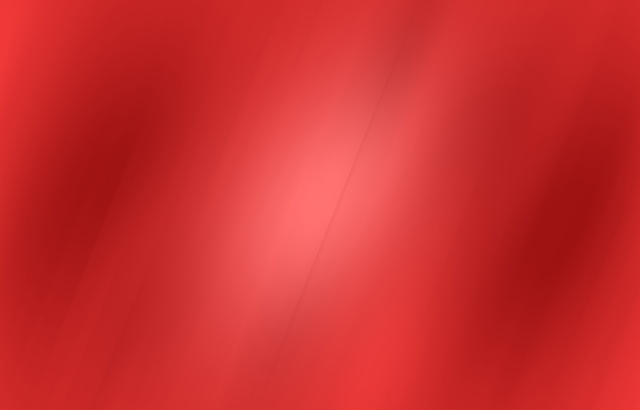
This background is drawn by a Shadertoy shader. Its source:

```glsl
const float SLANT = 0.40;
const vec3 DEEP_RED = vec3(0.62, 0.07, 0.07);
const vec3 VIVID_RED = vec3(0.90, 0.20, 0.20);
const vec3 GLOW_TINT = vec3(0.18, 0.27, 0.27);

float hash(float n) {
    return fract(sin(n * 127.1 + 3.7) * 4375.85);
}

float hash2(vec2 c) {
    return hash(c.x + 57.3 * hash(c.y));
}

float valueNoise(vec2 p) {
    vec2 cell = floor(p);
    vec2 f = fract(p);
    f = f * f * (3.0 - 2.0 * f);
    float low = mix(hash2(cell), hash2(cell + vec2(1.0, 0.0)), f.x);
    float high = mix(hash2(cell + vec2(0.0, 1.0)), hash2(cell + vec2(1.0, 1.0)), f.x);
    return mix(low, high, f.y);
}

// Position across the slanted streaks, measured at mid height
float acrossStreaks(vec2 p) {
    return p.x - SLANT * (p.y - 0.5);
}

// Soft spot leaning along the streak direction
float blob(vec2 p, vec2 centre, vec2 size) {
    vec2 d = p - centre;
    d.x -= SLANT * d.y;
    d /= size;
    return exp(-dot(d, d));
}

// Fold with one crisp side and one long soft side
float crease(float d, float softness, float edge) {
    return smoothstep(-edge, edge, d) * exp(-max(d, 0.0) / softness);
}

// Broad light and dark areas
float redTone(vec2 p, float aspect) {
    float tone = 0.72;
    tone -= 0.62 * blob(p, vec2(0.19, 0.53), vec2(0.17, 0.42));
    tone -= 0.28 * blob(p, vec2(0.37, 0.23), vec2(0.13, 0.22));
    tone -= 0.25 * blob(p, vec2(0.40, 0.66), vec2(0.12, 0.24));
    tone -= 0.56 * blob(p, vec2(1.30, 0.35), vec2(0.22, 0.34));
    tone -= 0.36 * blob(p, vec2(1.46, 0.62), vec2(0.12, 0.32));
    tone -= 0.36 * blob(p, vec2(1.21, 0.72), vec2(0.14, 0.22));
    tone -= 0.32 * blob(p, vec2(0.97, 0.86), vec2(0.08, 0.24));
    tone -= 0.20 * blob(p, vec2(0.69, 0.18), vec2(0.10, 0.18));
    tone += 0.32 * blob(p, vec2(0.94, 0.08), vec2(0.15, 0.26));
    tone += 0.34 * blob(p, vec2(0.00, 0.92), vec2(0.12, 0.28));
    tone += 0.30 * blob(p, vec2(aspect, 0.0), vec2(0.16, 0.25));
    tone += 0.14 * exp(-p.x / 0.05) + 0.12 * exp(-(aspect - p.x) / 0.05);
    return tone;
}

// Fine brushed grain, long along the slant
float grain(vec2 p) {
    float s = acrossStreaks(p);
    float sum = 0.0;
    float weight = 0.5;
    float frequency = 14.0;
    for (int i = 0; i < 4; i++) {
        sum += weight * (valueNoise(vec2(s * frequency + 20.0, p.y * 1.6 + float(i) * 7.0)) - 0.5);
        frequency *= 2.1;
        weight *= 0.62;
    }
    return sum;
}

// Scattered folds, each fading out along its length
float folds(vec2 p, float aspect, float edge) {
    float s = acrossStreaks(p);
    float sum = 0.0;
    for (int i = 0; i < 26; i++) {
        float id = float(i);
        float place = mix(-0.2, aspect + 0.2, (id + hash(id)) / 26.0);
        float reach = (p.y - hash(id + 40.0)) / mix(0.2, 0.45, hash(id + 80.0));
        float side = hash(id + 120.0) < 0.5 ? -1.0 : 1.0;
        float softness = mix(0.008, 0.035, hash(id + 160.0));
        float strength = mix(-1.0, 0.5, hash(id + 200.0));
        sum += strength * crease((s - place) * side, softness, edge) * exp(-reach * reach);
    }
    return sum;
}

void mainImage(out vec4 fragColor, in vec2 fragCoord) {
    vec2 p = fragCoord / iResolution.y;
    float aspect = iResolution.x / iResolution.y;
    float edge = max(0.0025, 1.0 / iResolution.y);

    float tone = redTone(p, aspect);
    tone += 0.13 * grain(p) + 0.07 * folds(p, aspect, edge);
    vec3 colour = mix(DEEP_RED, VIVID_RED, clamp(tone, 0.0, 1.15));

    // Central glow with a wide halo
    float glow = 0.72 * blob(p, vec2(0.785, 0.52), vec2(0.21, 0.30));
    glow += 0.34 * blob(p, vec2(0.80, 0.50), vec2(0.32, 0.48));
    colour += GLOW_TINT * glow;

    // Long thin fold through the glow
    float line = crease(acrossStreaks(p) - 0.822, 0.006, edge);
    float fade = (p.y - 0.5) / 0.32;
    colour -= 0.045 * line * exp(-fade * fade);

    fragColor = vec4(clamp(colour, 0.0, 1.0), 1.0);
}
```
